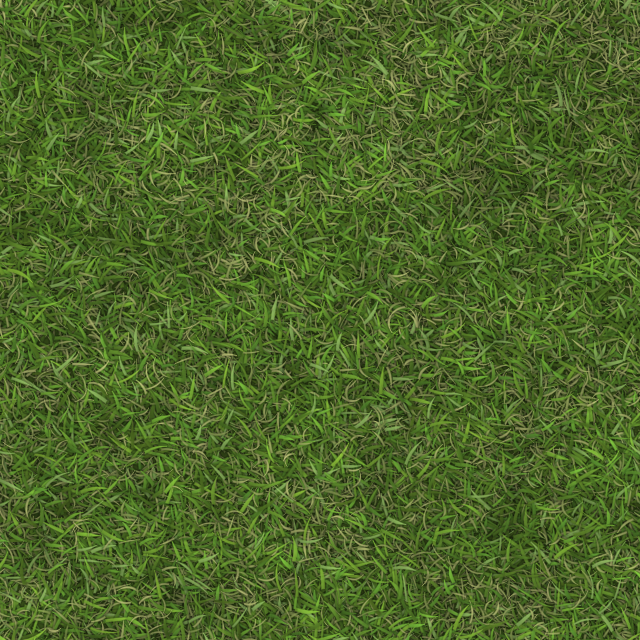
Write a WebGL 1 fragment shader that draws this texture.

```glsl
precision highp float;
// Draws a dense lawn seen from above: layered green blades with dry straw bits.

uniform vec2 u_resolution;

// Green ramp from shaded soil to sunlit blade, then the dull dry tones
const vec3 SHADE  = vec3(0.18, 0.25, 0.08);
const vec3 DEEP   = vec3(0.24, 0.35, 0.11);
const vec3 MID    = vec3(0.30, 0.45, 0.15);
const vec3 BRIGHT = vec3(0.40, 0.58, 0.18);
const vec3 OLIVE  = vec3(0.36, 0.42, 0.21);
const vec3 STRAW  = vec3(0.58, 0.59, 0.37);
const vec3 GLOSS  = vec3(0.46, 0.58, 0.32);

const int   LAYERS       = 18;
const float CELL         = 0.027;   // one blade per cell and layer
const float HALF_LENGTH  = 0.0228;  // longest blade, must stay below CELL
const float HALF_WIDTH   = 0.0029;  // widest blade
const float SHADOW_REACH = 0.0040;
const float SHADOW_DEPTH = 0.15;
const float OPACITY      = 0.90;
const float STRAW_CHANCE = 0.41;
const float GLOSS_CHANCE = 0.07;
const float LEAN         = 1.05;    // mean blade direction in radians
const float SPREAD       = 3.4;     // range of directions around the lean
const float SOFTNESS     = 0.0014;  // edge blur
const float CLUMP_SCALE  = 30.0;    // tufts and gaps per canvas
const float CLUMP_DEPTH  = 0.26;
const float BROAD_DEPTH  = 0.20;

vec4 hash4(vec3 p) {
  vec4 q = fract(p.xyzx * vec4(0.1031, 0.1030, 0.0973, 0.1099));
  q += dot(q, q.wzxy + 33.33);
  return fract((q.xxyz + q.yzzw) * q.zywx);
}

float valueNoise(vec2 p) {
  vec2 i = floor(p);
  vec2 f = fract(p);
  f = f * f * (3.0 - 2.0 * f);
  float a = hash4(vec3(i, 71.0)).x;
  float b = hash4(vec3(i + vec2(1.0, 0.0), 71.0)).x;
  float c = hash4(vec3(i + vec2(0.0, 1.0), 71.0)).x;
  float d = hash4(vec3(i + vec2(1.0, 1.0), 71.0)).x;
  return mix(mix(a, b, f.x), mix(c, d, f.x), f.y);
}

vec3 greenRamp(float t) {
  vec3 c = mix(SHADE, DEEP, smoothstep(0.0, 0.3, t));
  c = mix(c, MID, smoothstep(0.25, 0.6, t));
  return mix(c, BRIGHT, smoothstep(0.55, 1.0, t));
}

// Distance to a bent, tapering blade; q.x runs from root to tip
float bladeDistance(vec2 q, float halfLen, float halfWid, float bend) {
  float a = clamp(q.x / halfLen, -1.0, 1.0);
  float taper = 1.0 - 0.75 * smoothstep(-0.1, 1.0, a);
  float side = abs(q.y - bend * (1.0 - a * a)) - halfWid * taper;
  return max(side, abs(q.x) - halfLen);
}

// Lays the blade of one cell, with its contact shadow, over the colour below
vec3 layBlade(vec3 below, vec2 uv, vec2 cell, float layer, float edge) {
  vec4 place = hash4(vec3(cell, layer * 7.0 + 3.0));
  vec4 look = hash4(vec3(cell + 57.0, layer * 7.0 + 5.0));
  vec2 offset = uv - (cell + place.xy) * CELL;
  if (dot(offset, offset) > CELL * CELL) return below;

  // Dry bits gather in patches and are thin, short and crooked
  float patchy = valueNoise(cell * CELL * 9.0 + 4.0) - 0.5;
  float dry = step(look.x, STRAW_CHANCE + 0.4 * patchy);
  float glossy = step(1.0 - GLOSS_CHANCE, look.x);
  float halfLen = HALF_LENGTH * mix(0.5, 1.0, place.w) * mix(1.0, 0.78, dry);
  float halfWid = HALF_WIDTH * mix(0.5, 1.0, look.y) * mix(1.0, 0.64, dry);
  float bend = (look.w - 0.5) * halfLen * mix(0.4, 0.9, dry);

  float angle = LEAN + (place.z - 0.5) * SPREAD * mix(1.0, 1.7, dry);
  vec2 dir = vec2(cos(angle), sin(angle));
  vec2 q = vec2(dot(offset, dir), dot(offset, vec2(-dir.y, dir.x)));
  float d = bladeDistance(q, halfLen, halfWid, bend);
  if (d > SHADOW_REACH) return below;

  // Tone: blade kind, root to tip light, and one brighter side
  float along = q.x / halfLen;
  vec3 tone = greenRamp(0.22 + 0.78 * look.z);
  tone *= mix(vec3(0.92, 1.0, 1.02), vec3(1.08, 1.0, 0.96), place.w);
  tone = mix(tone, GLOSS, glossy * 0.85);
  tone = mix(tone, mix(OLIVE, STRAW, look.z), dry);
  float across = clamp((q.y - bend * (1.0 - along * along)) / halfWid, -1.0, 1.0);
  float depth = (layer + 1.0) / float(LAYERS);
  float light = mix(0.80, 1.22, depth);
  light *= 0.96 + 0.12 * clamp(along, -1.0, 1.0) + 0.05 * across;

  float shadow = 1.0 - smoothstep(0.0, SHADOW_REACH, d);
  float cover = OPACITY * (1.0 - smoothstep(-edge, edge, d));
  return mix(below * (1.0 - SHADOW_DEPTH * shadow), tone * light, cover);
}

void main() {
  vec2 uv = gl_FragCoord.xy / u_resolution.y;
  float edge = max(SOFTNESS, 0.6 / u_resolution.y);
  vec3 color = SHADE;

  // Stack the layers from the soil up, each on its own shifted grid
  for (int k = 0; k < LAYERS; k++) {
    float layer = float(k);
    vec2 p = uv + CELL * (hash4(vec3(layer, 19.0, 43.0)).xy + 2.0);
    vec2 base = floor(p / CELL);
    for (int j = -1; j <= 1; j++) {
      for (int i = -1; i <= 1; i++) {
        color = layBlade(color, p, base + vec2(float(i), float(j)), layer, edge);
      }
    }
  }

  // Shaded gaps between tufts, then broad uneven light over the lawn
  float clump = valueNoise(uv * CLUMP_SCALE + 11.0) - 0.5;
  float broad = 0.6 * valueNoise(uv * 5.0 + 2.0) + 0.4 * valueNoise(uv * 14.0) - 0.5;
  color *= 1.04 + CLUMP_DEPTH * clump + BROAD_DEPTH * broad;
  gl_FragColor = vec4(color, 1.0);
}
```
